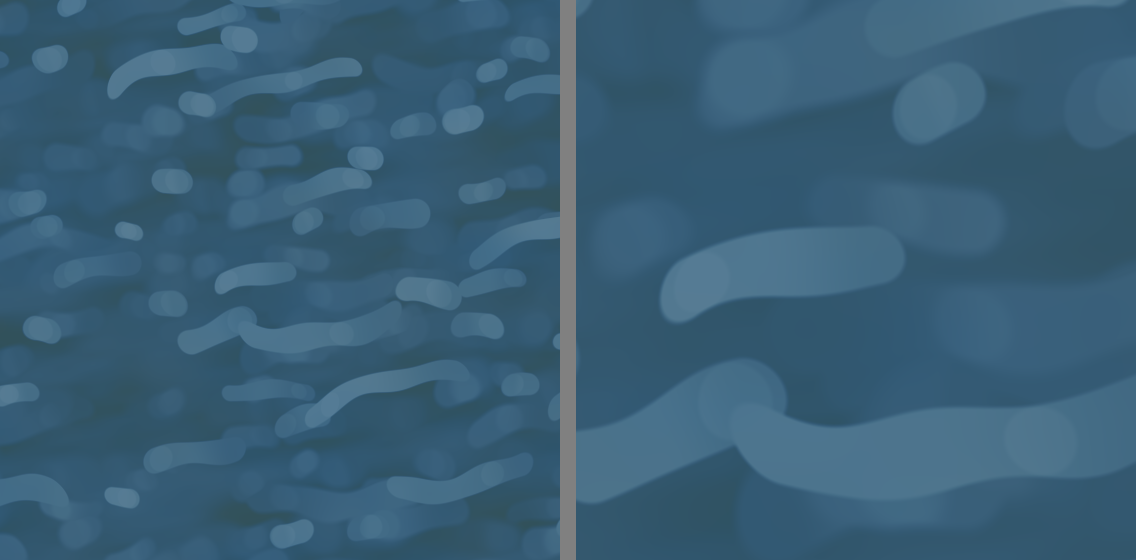
Left: the whole. Right: its middle third, enlarged.
Give the GLSL for this texture, as a three.js fragment shader.

```glsl
varying vec2 vUv;

// Water tones, dark to light
const vec3 DEEP    = vec3(0.190, 0.318, 0.360);
const vec3 SHADE   = vec3(0.188, 0.330, 0.410);
const vec3 BODY    = vec3(0.200, 0.350, 0.450);
const vec3 SLOPE   = vec3(0.230, 0.382, 0.490);
const vec3 SHEEN   = vec3(0.270, 0.430, 0.530);
const vec3 GLINT   = vec3(0.325, 0.475, 0.570);
const vec3 TINT    = vec3(0.028, 0.004, -0.028);

// Stroke shape
const float TILT        = 0.14;
const float TILT_SPREAD = 0.75;
const float MIN_HALF    = 0.010;
const float MAX_HALF    = 0.145;
const float BEND        = 4.0;
const float WAVE_HEIGHT = 0.005;
const float WAVE_FREQ   = 38.0;
const float BEAD_GAIN   = 0.09;
const float FADE        = 0.24;

// Background swell
const vec2  SWELL_SCALE = vec2(4.0, 13.0);
const float SWELL_SHEAR = 0.17;
const float SWELL_TONE  = 0.46;

float hash(vec2 p) {
  return fract(sin(dot(p, vec2(127.1, 311.7))) * 43758.5453);
}

float noise(vec2 p) {
  vec2 i = floor(p);
  vec2 f = fract(p);
  f = f * f * (3.0 - 2.0 * f);
  return mix(mix(hash(i), hash(i + vec2(1.0, 0.0)), f.x),
             mix(hash(i + vec2(0.0, 1.0)), hash(i + 1.0), f.x), f.y);
}

float fbm(vec2 p) {
  return 0.6 * noise(p) + 0.27 * noise(p * 2.1 + 7.3) + 0.13 * noise(p * 4.3 + 3.1);
}

// Raises the tone under one bent, round-ended stroke
float addStroke(float tone, vec2 p, vec2 id, float radius, vec2 toneRange, float edge) {
  float size = hash(id + 1.7);
  float halfLength = mix(MIN_HALF, MAX_HALF, size * size * size);
  float angle = TILT + (hash(id + 2.9) - 0.5) * TILT_SPREAD * (1.0 - 0.6 * size);
  float c = cos(angle);
  float s = sin(angle);
  vec2 q = vec2(c * p.x + s * p.y, c * p.y - s * p.x);

  float phase = 6.2832 * hash(id + 4.3);
  q.y -= (hash(id + 5.1) - 0.6) * BEND * q.x * q.x;
  q.y -= WAVE_HEIGHT * sin(q.x * WAVE_FREQ + phase);

  float r = radius * mix(0.72, 1.2, hash(id + 6.7));
  r *= 1.0 + 0.1 * sin(q.x * 55.0 + phase * 2.0);
  float d = length(vec2(q.x - clamp(q.x, -halfLength, halfLength), q.y)) - r;

  // Fade towards one end, with a lighter round bead on the way
  float along = clamp(q.x / halfLength, -1.0, 1.0);
  float side = hash(id + 8.3) < 0.5 ? -1.0 : 1.0;
  float level = mix(toneRange.x, toneRange.y, hash(id + 9.1));
  level -= FADE * size * smoothstep(-0.2, 1.0, along * side);
  float beadX = (hash(id + 10.9) * 2.0 - 1.0) * halfLength;
  float bead = length(vec2(q.x - beadX, q.y)) - r * 0.95;
  level += BEAD_GAIN * (1.0 - smoothstep(-edge, edge, bead));

  float mask = 1.0 - smoothstep(-edge, edge, d);
  return max(tone, mix(tone, level, mask));
}

// Scatters strokes over a jittered grid
float addLayer(float tone, vec2 uv, vec2 grid, float share, float radius,
               vec2 toneRange, float edge, float seed) {
  vec2 cell = floor(uv * grid);
  for (int j = -2; j <= 2; j++) {
    for (int i = -1; i <= 1; i++) {
      vec2 place = cell + vec2(float(i), float(j));
      vec2 id = place + seed;
      if (hash(id + 0.37) > share) continue;
      vec2 jitter = vec2(hash(id + 11.3), hash(id + 12.7));
      tone = addStroke(tone, uv - (place + jitter) / grid, id, radius, toneRange, edge);
    }
  }
  return tone;
}

vec3 waterColour(float tone) {
  float t = tone * 5.0;
  vec3 colour = mix(DEEP, SHADE, clamp(t, 0.0, 1.0));
  colour = mix(colour, BODY, clamp(t - 1.0, 0.0, 1.0));
  colour = mix(colour, SLOPE, clamp(t - 2.0, 0.0, 1.0));
  colour = mix(colour, SHEEN, clamp(t - 3.0, 0.0, 1.0));
  return mix(colour, GLINT, clamp(t - 4.0, 0.0, 1.2));
}

void main() {
  vec2 swell = vec2(vUv.x, vUv.y - SWELL_SHEAR * vUv.x) * SWELL_SCALE;
  float tone = SWELL_TONE * smoothstep(0.15, 0.85, fbm(swell + 20.0));

  // Broad soft patches, middle strokes, then crisp highlights
  tone = addLayer(tone, vUv, vec2(6.0, 10.0), 0.85, 0.035, vec2(0.22, 0.48), 0.014, 31.0);
  tone = addLayer(tone, vUv, vec2(6.0, 13.0), 0.80, 0.024, vec2(0.38, 0.66), 0.006, 57.0);
  tone = addLayer(tone, vUv, vec2(5.0, 11.0), 0.80, 0.021, vec2(0.72, 1.00), 0.002, 83.0);

  vec3 colour = waterColour(tone + 0.08 * (noise(vUv * 17.0) - 0.5));
  colour += TINT * (fbm(vUv * vec2(7.0, 11.0) + 50.0) - 0.5);
  gl_FragColor = vec4(colour, 1.0);
}
```
